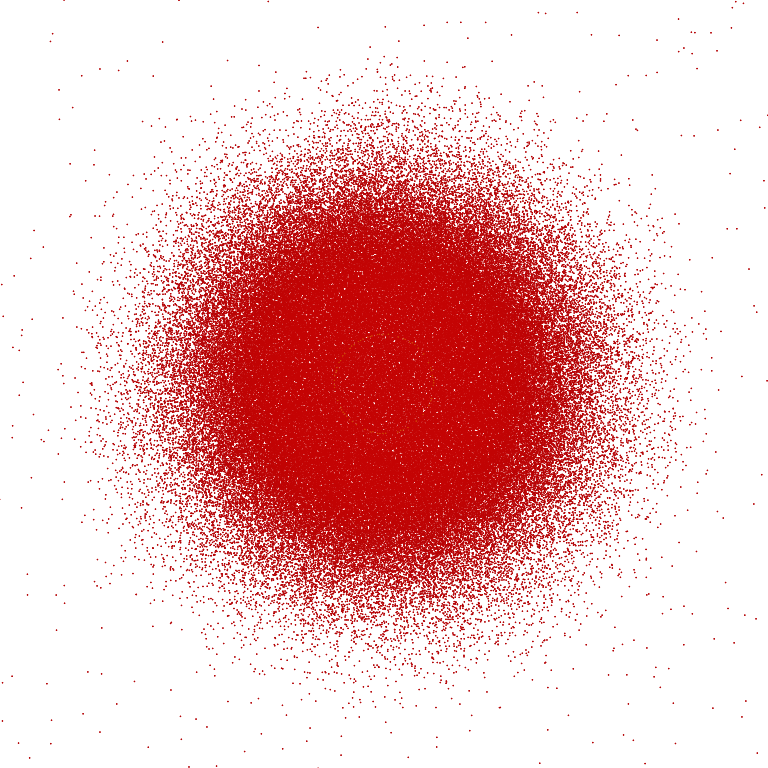
Write a three.js fragment shader that draws this background.

```glsl
// A round cloud of fine red dots on white, dense at the core, with a faint orange ring.
varying vec2 vUv;

vec3 hash3(vec3 p) {
  p = fract(p * vec3(0.1031, 0.1030, 0.0973));
  p += dot(p, p.yxz + 33.33);
  return fract((p.xxy + p.yxx) * p.zyx);
}

mat2 rotation(float angle) {
  float c = cos(angle), s = sin(angle);
  return mat2(c, s, -s, c);
}

// Mean number of dots over a point at distance r from the centre
float dotDensity(float r) {
  float bell = 11.0 * exp(-39.5 * r * r);
  float core = 3.5 - 0.4 * exp(-90.0 * r * r);
  return min(bell, core) * smoothstep(0.46, 0.39, r);
}

// Share of the background left bare by one jittered, rotated layer of dots
float bareLayer(vec2 p, float layer, float blur) {
  const float cellSize = 0.004;
  mat2 turn = rotation(layer * 2.4);
  vec2 grid = turn * p / cellSize + layer * vec2(0.37, 0.73);
  vec2 corner = floor(grid - 0.5);
  float bare = 1.0;
  for (int y = 0; y < 2; y++) {
    for (int x = 0; x < 2; x++) {
      vec2 cell = corner + vec2(float(x), float(y));
      vec3 rnd = hash3(vec3(cell + 400.0, layer * 17.0 + 5.0));
      vec2 spot = cell + rnd.xy;
      float chance = 0.26 * dotDensity(length(spot) * cellSize);
      float edge = length(grid - spot) - 0.275;
      float soft = min(blur / cellSize, 0.22);
      float cover = 1.0 - smoothstep(-soft, soft, edge);
      bare *= 1.0 - cover * step(rnd.z, chance);
    }
  }
  return bare;
}

// Broken circle of small orange dots
float dottedRing(vec2 p, float blur) {
  const float count = 120.0;
  float turn = atan(p.y, p.x) / 6.2831853 + 0.5;
  float slot = min(floor(turn * count), count - 1.0);
  vec3 rnd = hash3(vec3(slot + 3.0, 71.0, 29.0));
  float angle = ((slot + 0.3 + 0.4 * rnd.x) / count - 0.5) * 6.2831853;
  float radius = 0.0645 + (rnd.y - 0.5) * 0.0012;
  float edge = length(p - radius * vec2(cos(angle), sin(angle))) - 0.0009;
  return (1.0 - smoothstep(-blur, blur, edge)) * step(0.45, rnd.z);
}

void main() {
  vec2 p = vUv - 0.5;
  float blur = max(0.5 * fwidth(vUv.x), 0.0001);
  float r = length(p);

  // Stacked dot layers
  float bare = 1.0;
  for (int i = 0; i < 16; i++) {
    bare *= bareLayer(p, float(i), blur);
  }
  vec3 red = mix(vec3(0.77, 0.01, 0.01), vec3(0.71, 0.01, 0.02), smoothstep(0.12, 0.28, r));
  vec3 color = mix(red, vec3(1.0), bare);

  // Inner ring
  color = mix(color, vec3(0.82, 0.40, 0.02), 0.75 * dottedRing(p, blur));

  gl_FragColor = vec4(color, 1.0);
}
```
